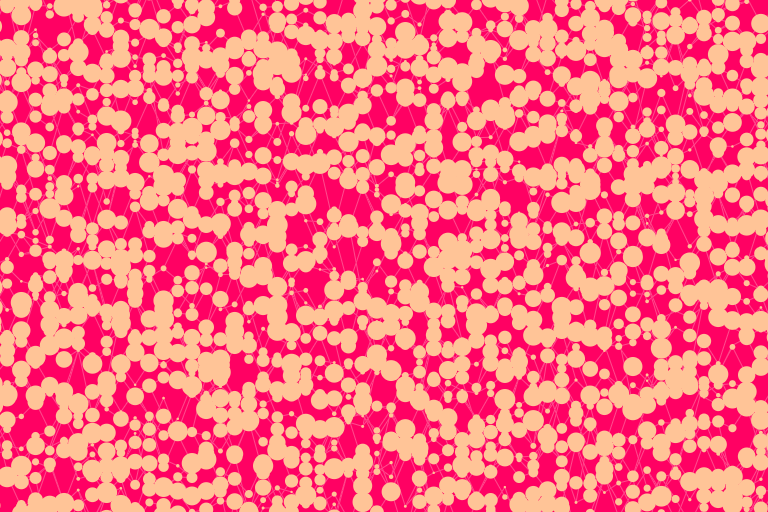
Reproduce this pattern procedurally as a WebGL 2 fragment shader.

```glsl
#version 300 es
precision highp float;

// Peach discs of random size strung along evenly spaced columns on hot pink.
// Each disc is shifted up or down by a hash and by layered sines, and hairlines
// join discs of neighbouring columns. One unit is one column width.

uniform vec2 u_resolution;
out vec4 fragColor;

const float COLUMNS = 54.0;
const float ROW_PITCH = 0.9;

float hash(vec2 cell, float seed) {
    vec3 q = fract(vec3(cell, seed) * vec3(0.1031, 0.1137, 0.0973));
    q += dot(q, q.yzx + 33.33);
    return fract((q.x + q.y) * q.z);
}

// Centre (xy) and radius (z) of the disc in a cell
vec3 disc(vec2 cell) {
    float h = 2.0 * hash(cell, 3.0) - 1.0;
    float jitter = 2.2 * h * mix(1.0, abs(h), 0.6);
    float sway = 0.35 * sin(cell.x * 0.43 + cell.y * 1.7)
               + 0.25 * sin(cell.x * 0.91 - cell.y * 2.3);
    float y = (cell.y + 0.5) * ROW_PITCH + sway + jitter;
    return vec3(cell.x + 0.5, y, mix(0.08, 0.745, hash(cell, 17.0)));
}

float segmentDistance(vec2 p, vec2 a, vec2 b) {
    vec2 ab = b - a;
    float t = clamp(dot(p - a, ab) / dot(ab, ab), 0.0, 1.0);
    return length(p - a - ab * t);
}

void main() {
    float pixel = COLUMNS / u_resolution.x;
    vec2 p = gl_FragCoord.xy * pixel;
    vec2 home = vec2(floor(p.x - 0.5), floor(p.y / ROW_PITCH));

    float discEdge = 1e3;
    float threadDistance = 1e3;

    // Only the two columns beside the point can reach it
    for (int i = -6; i <= 6; i++) {
        vec2 cell = home + vec2(0.0, float(i));
        vec3 left = disc(cell);
        vec3 right = disc(cell + vec2(1.0, 0.0));
        discEdge = min(discEdge, length(p - left.xy) - left.z);
        discEdge = min(discEdge, length(p - right.xy) - right.z);
        threadDistance = min(threadDistance, segmentDistance(p, left.xy, right.xy));

        // Some discs send a second thread to another row, which makes fans
        if (hash(cell, 29.0) > 0.75) {
            float rowStep = floor(hash(cell, 41.0) * 5.0) - 2.0;
            vec2 other = disc(cell + vec2(1.0, rowStep)).xy;
            threadDistance = min(threadDistance, segmentDistance(p, left.xy, other));
        }
    }

    // Threads thinner than a pixel fade instead of widening
    float width = 0.05;
    float thread = clamp(0.5 + (0.5 * max(width, pixel) - threadDistance) / pixel, 0.0, 1.0);
    thread *= 0.55 * min(1.0, width / pixel);
    float fill = clamp(0.5 - discEdge / pixel, 0.0, 1.0);

    vec3 hotPink = vec3(1.0, 0.005, 0.39);
    vec3 palePink = vec3(1.0, 0.75, 0.8);
    vec3 peach = vec3(1.0, 0.767, 0.593);
    vec3 color = mix(hotPink, palePink, thread);
    fragColor = vec4(mix(color, peach, fill), 1.0);
}
```
